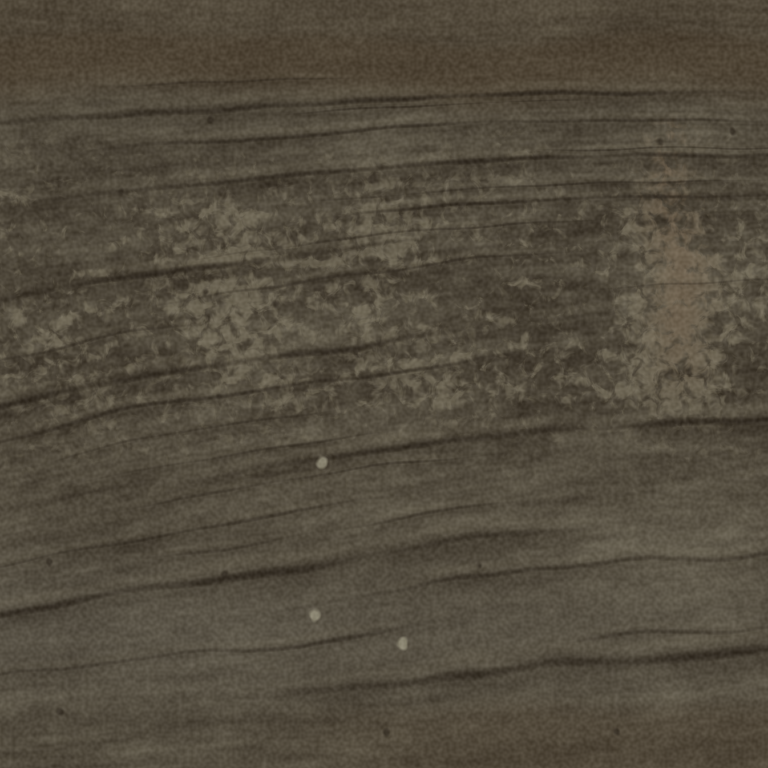
Write a WebGL 2 fragment shader that draws this texture.

```glsl
#version 300 es
precision highp float;
// Weathered wood board: bent grain, long cracks, flaking pale paint and specks.

uniform vec2 u_resolution;
out vec4 fragColor;

const vec3 DARK_WOOD = vec3(0.238, 0.210, 0.168);
const vec3 LIGHT_WOOD = vec3(0.418, 0.392, 0.330);
const vec3 BROWN_STAIN = vec3(0.290, 0.242, 0.180);
const vec3 GREY_BLOOM = vec3(0.390, 0.370, 0.325);
const vec3 PAINT = vec3(0.515, 0.485, 0.405);
const vec3 WARM_PAINT = vec3(0.500, 0.435, 0.350);
const vec3 CRACK_COLOR = vec3(0.165, 0.138, 0.105);
const vec3 SPECK_COLOR = vec3(0.580, 0.560, 0.480);
const int CRACKS = 26;
const int DRIPS = 5;
const float DRIP_SPACING = 0.19;
const float SPECK_CELLS = 9.0;
const float FILM_GRAIN = 0.042;

float hash(vec2 p) {
  vec3 q = fract(p.xyx * 0.1031);
  q += dot(q, q.yzx + 33.33);
  return fract((q.x + q.y) * q.z);
}

float gradientDot(vec2 cell, vec2 offset) {
  float angle = 6.2832 * hash(cell + 57.0);
  return dot(vec2(cos(angle), sin(angle)), offset);
}

float gradientNoise(vec2 p) {
  vec2 c = floor(p), f = p - c;
  vec2 u = f * f * f * (f * (f * 6.0 - 15.0) + 10.0);
  vec2 e = vec2(0.0, 1.0);
  float low = mix(gradientDot(c, f), gradientDot(c + e.yx, f - e.yx), u.x);
  float high = mix(gradientDot(c + e.xy, f - e.xy), gradientDot(c + 1.0, f - 1.0), u.x);
  return 1.4 * mix(low, high, u.y);
}

float fbm(vec2 p) {
  float sum = 0.0, amp = 0.6;
  for (int i = 0; i < 3; i++) {
    sum += amp * gradientNoise(p);
    p = p * 2.03 + 17.3;
    amp *= 0.5;
  }
  return sum;
}

float bell(float x) { return exp(-x * x); }

// Height across the grain: fibres climb to the right, flat near the top.
float grainHeight(vec2 p) {
  float bend = 0.20 * p.x - 0.06 * p.x * p.x;
  float window = smoothstep(-0.2, 0.4, p.y) * (1.0 - smoothstep(0.60, 1.0, p.y));
  return p.y - bend * window + 0.010 * gradientNoise(p * vec2(2.5, 4.0));
}

// x: dark crack, y: pale lip above it. Every fourth crack is a major one.
vec2 cracks(float x, float g) {
  vec2 result = vec2(0.0);
  for (int i = 0; i < CRACKS; i++) {
    float k = float(i);
    float level = 0.05 + 0.86 * (k + 0.8 * hash(vec2(k, 3.0))) / float(CRACKS);
    float size = max(0.8 * hash(vec2(k, 11.0)), step(mod(k, 4.0), 0.5));
    float reach = mix(0.16, 0.65, size);
    float along = abs(x - hash(vec2(k, 23.0))) / reach;
    float fade = 1.0 - smoothstep(0.45, 1.0, along);
    fade *= clamp(0.8 + 0.8 * gradientNoise(vec2(x * 7.0, k * 5.3)), 0.2, 1.0);
    float d = g - level - 0.005 * gradientNoise(vec2(x * 9.0, k * 7.7));
    float width = mix(0.0024, 0.0056, size * size) * (0.6 + 0.4 * fade);
    float depth = fade * mix(0.5, 1.0, size);
    result.x = max(result.x, depth * max(bell(d / width), 0.35 * bell((d + width) / (3.2 * width))));
    result.y = max(result.y, depth * bell((d - 2.6 * width) / (1.5 * width)));
  }
  return result;
}

// Vertical runs of old paint, stronger towards the right.
float drips(vec2 p) {
  float cover = 0.0;
  for (int i = 0; i < DRIPS; i++) {
    float k = float(i);
    float center = 0.11 + DRIP_SPACING * k + 0.03 * gradientNoise(vec2(p.y * 9.0, k * 4.1));
    float top = mix(0.72, 0.89, hash(vec2(k, 41.0)));
    float span = smoothstep(0.44, 0.60, p.y) * (1.0 - smoothstep(top - 0.05, top, p.y));
    cover = max(cover, span * mix(0.4, 1.0, k / float(DRIPS - 1)) * bell((p.x - center) / 0.040));
  }
  return cover;
}

void main() {
  vec2 p = gl_FragCoord.xy / u_resolution;
  float g = grainHeight(p);

  // Wood fibres, broad patches and mottling
  float band = smoothstep(0.32, 0.52, p.y) * (1.0 - smoothstep(0.70, 0.88, p.y));
  float tone = 0.52 - 0.17 * band + 0.34 * fbm(vec2(p.x * 3.0, g * 40.0));
  tone += 0.36 * fbm(vec2(p.x * 5.0, g * 9.0) + 3.0) + 0.16 * gradientNoise(vec2(p.x * 14.0, g * 130.0));
  tone += mix(0.20, 0.42, band) * fbm(p * vec2(36.0, 44.0));
  vec3 color = mix(DARK_WOOD, LIGHT_WOOD, clamp(tone, 0.0, 1.2));

  // Broad stains and grey bloom
  float edge = p.y + 0.02 * gradientNoise(p * vec2(4.0, 2.0));
  float stain = smoothstep(0.85, 0.91, edge) * (1.0 - 0.5 * smoothstep(0.94, 0.96, edge));
  stain = max(stain, 0.55 * smoothstep(0.2, 0.7, p.x) * (1.0 - smoothstep(0.06, 0.10, edge)));
  color = mix(color, BROWN_STAIN, 0.65 * stain);
  color = mix(color, GREY_BLOOM, 0.42 * bell((p.y - 0.18) / 0.09) * (1.0 - 0.6 * p.x));

  // Flaking paint
  float run = drips(p);
  vec2 warp = 0.006 * vec2(gradientNoise(p * 55.0), gradientNoise(p * 55.0 + 71.0));
  float chips = fbm((p + warp) * vec2(68.0, 66.0)) + 0.5 * gradientNoise(vec2(p.x * 20.0, g * 45.0));
  float cover = 0.20 * band + 0.30 * run + 0.45 * band * gradientNoise(p * vec2(5.0, 7.0) + 9.0);
  float flake = smoothstep(0.12, 0.72, cover + 0.75 * chips) * (0.15 + 0.85 * max(band, run));
  vec3 paint = mix(PAINT, WARM_PAINT, run * smoothstep(0.75, 0.88, p.x));
  color = mix(color, paint, 0.62 * flake);

  // Cracks with worn lips
  vec2 crack = cracks(p.x, g);
  color = mix(color, PAINT, 0.26 * crack.y);
  color = mix(color, CRACK_COLOR, 0.78 * crack.x);

  // Sparse pale specks and dark pits
  vec2 cell = floor(p * SPECK_CELLS);
  vec2 spot = cell + 0.2 + 0.6 * vec2(hash(cell + 5.0), hash(cell + 83.0));
  float kind = hash(cell + 131.0);
  float away = length((p * SPECK_CELLS - spot) * vec2(1.0, 0.85)) / SPECK_CELLS;
  away += 0.002 * gradientNoise(p * 90.0);
  float pale = step(kind, 0.14) * (1.0 - smoothstep(0.004, 0.009, away)) * step(p.y, 0.45);
  float pit = step(0.85, kind) * (1.0 - smoothstep(0.001, 0.006, away));
  color = mix(color, SPECK_COLOR, 0.85 * pale);
  color = mix(color, CRACK_COLOR, 0.6 * pit);

  // Fine surface grain
  color += FILM_GRAIN * (gradientNoise(p * 190.0) + 0.5 * gradientNoise(p * 95.0 + 31.0));
  fragColor = vec4(clamp(color, 0.0, 1.0), 1.0);
}
```
